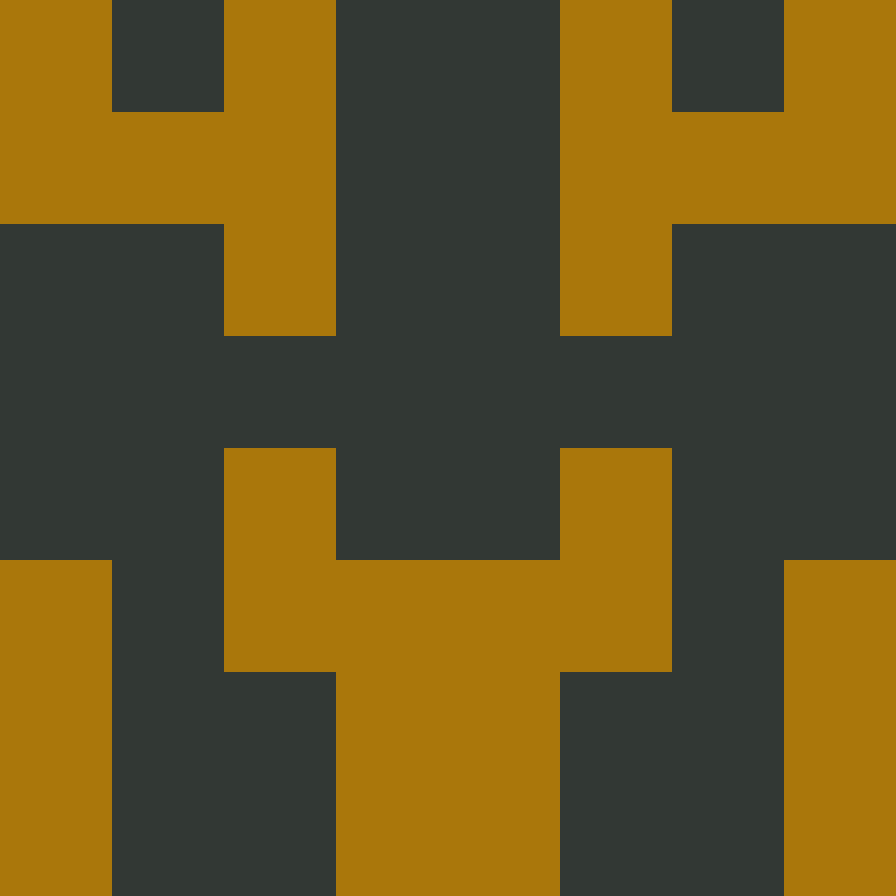
Give the GLSL for this pattern, as a WebGL 2 fragment shader.

```glsl
#version 300 es
precision highp float;
// Draws a mirrored eight by eight block pattern in gold on dark slate.

uniform vec2 u_resolution;
out vec4 fragColor;

const float GRID = 8.0;
const vec3 SLATE = vec3(0.196, 0.220, 0.204);
const vec3 GOLD = vec3(0.667, 0.467, 0.043);

// Signed distance to a box given by its lower and upper corners.
float boxDistance(vec2 p, vec2 lower, vec2 upper) {
    vec2 d = abs(p - 0.5 * (lower + upper)) - 0.5 * (upper - lower);
    return length(max(d, 0.0)) + min(max(d.x, d.y), 0.0);
}

// Lower half: central stem with a forked cup, and side pillars.
float lowerBlocks(vec2 p) {
    float stem = boxDistance(p, vec2(-1.0, -1.0), vec2(1.0, 3.0));
    float cupBase = boxDistance(p, vec2(-2.0, 2.0), vec2(2.0, 3.0));
    float cupArm = boxDistance(p, vec2(1.0, 2.0), vec2(2.0, 4.0));
    float pillar = boxDistance(p, vec2(3.0, -1.0), vec2(5.0, 3.0));
    return min(min(stem, cupBase), min(cupArm, pillar));
}

// Upper half: hanging post, crossbar and outer corner block.
float upperBlocks(vec2 p) {
    float post = boxDistance(p, vec2(1.0, 5.0), vec2(2.0, 9.0));
    float crossbar = boxDistance(p, vec2(1.0, 6.0), vec2(5.0, 7.0));
    float corner = boxDistance(p, vec2(3.0, 6.0), vec2(5.0, 9.0));
    return min(post, min(crossbar, corner));
}

void main() {
    // Cell units, folded about the vertical centre line.
    vec2 cell = GRID * gl_FragCoord.xy / u_resolution;
    cell.x = abs(cell.x - 0.5 * GRID);

    // Edge coverage over one pixel.
    float pixel = GRID / min(u_resolution.x, u_resolution.y);
    float dist = min(lowerBlocks(cell), upperBlocks(cell));
    float coverage = clamp(0.5 - dist / pixel, 0.0, 1.0);

    fragColor = vec4(mix(SLATE, GOLD, coverage), 1.0);
}
```
